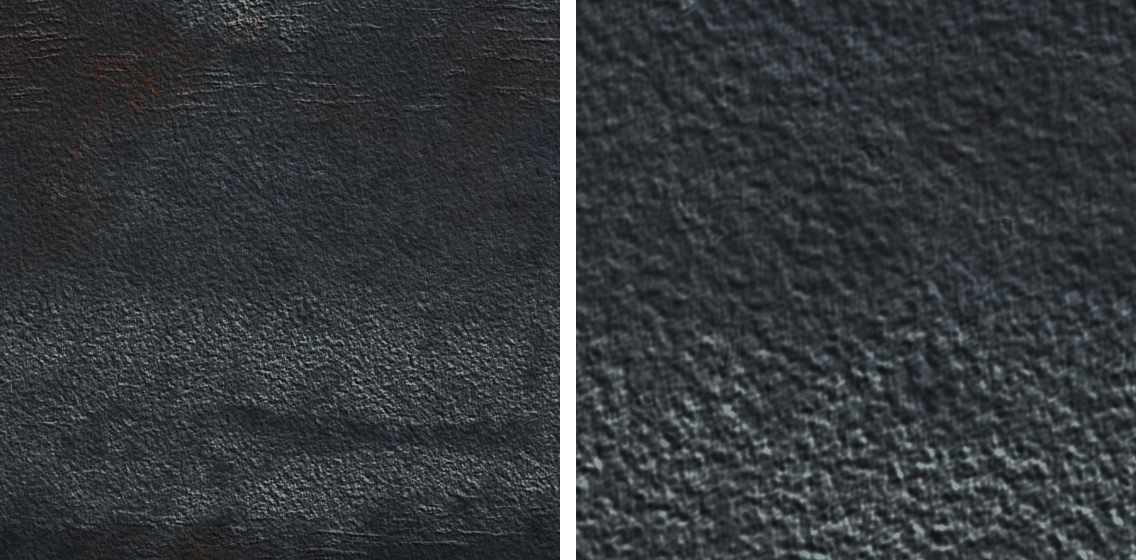
Left, the full canvas; right, a detail of the centre.
A three.js fragment shader for this texture:

```glsl
// Weathered dark slate: bluish paint with crumbly crust, scratches and rust.
// A gradient noise relief is lit from above by differencing it along the light;
// soft warped masks place the crust, the scratched strips and the stains.
varying vec2 vUv;

vec2 hash2(vec2 p) {
  vec3 q = fract(p.xyx * vec3(0.1031, 0.103, 0.0973));
  q += dot(q, q.yzx + 33.33);
  return fract((q.xx + q.yz) * q.zy);
}

float corner(vec2 cell, vec2 offset) {
  return dot(hash2(cell) * 2.0 - 1.0, offset);
}

// Gradient noise around zero.
float noise(vec2 p) {
  vec2 i = floor(p), f = fract(p), e = vec2(1, 0);
  vec2 u = f * f * f * (f * (f * 6.0 - 15.0) + 10.0);
  return mix(mix(corner(i, f), corner(i + e, f - e), u.x),
             mix(corner(i + e.yx, f - e.yx), corner(i + 1.0, f - 1.0), u.x), u.y);
}

// Octaves are turned against each other to hide the lattice.
float fbm(vec2 p) {
  float sum = 0.0, weight = 1.0;
  for (int i = 0; i < 4; i++) {
    sum += weight * noise(p);
    p = mat2(1.6, 1.2, -1.2, 1.6) * p + 17.3;
    weight *= 0.55;
  }
  return sum;
}

// Soft elliptical spot.
float spot(vec2 p, vec2 center, vec2 radius) {
  vec2 d = (p - center) / radius;
  return exp(-dot(d, d));
}

// Soft horizontal strip between two heights.
float strip(float y, float low, float high, float soft) {
  return smoothstep(low - soft, low + soft, y) * (1.0 - smoothstep(high - soft, high + soft, y));
}

// Relief: crumbly grains, ragged pits and long thin scratches.
float relief(vec2 p, float crust, float pits, float scratched) {
  mat2 turn = mat2(0.8, 0.6, -0.6, 0.8);
  float coarse = noise(turn * p * 98.0);
  float medium = noise(p * turn * 185.0 + 31.0);
  float fine = noise(p * 330.0 + 5.0);
  float grain = 0.62 * coarse + 0.42 * medium + 0.2 * fine;
  float pit = smoothstep(0.1, 0.5, noise(p * turn * 62.0 + 9.0) + 0.6 * medium + 0.3 * coarse);
  vec2 s = vec2(p.x * 6.0, p.y * 85.0 + 2.5 * noise(p * vec2(4.0, 6.0)) + 0.5 * noise(p * 45.0));
  float line = noise(s) + 0.5 * noise(s * vec2(2.7, 2.1) + 7.0) + 0.2 * medium;
  return grain * (0.4 + 0.65 * crust) - 0.32 * pits * pit
       + scratched * (0.3 * smoothstep(0.1, 0.4, line) + 0.15 * line);
}

void main() {
  vec2 p = vUv;
  float broad = fbm(p * vec2(3.0, 6.0) + 4.0);
  float mottled = fbm(p * vec2(11.0, 15.0) + 21.0);
  float speckled = fbm(p * vec2(32.0, 40.0) + 51.0);
  vec2 w = p + vec2(0.12, 0.035) * broad + vec2(0.05, 0.025) * mottled + 0.012 * speckled;

  // Crust: a wide band fading upward, a lower band, patches and a flake.
  float smoothBand = strip(w.y, 0.23, 0.268, 0.012) * strip(w.x, 0.38, 0.62, 0.08);
  smoothBand += strip(w.y, 0.195, 0.228, 0.01) * strip(w.x, 0.5, 0.95, 0.1);
  float crust = 0.55 * strip(w.y, 0.08, 0.46, 0.08);
  crust += 0.42 * spot(w, vec2(0.62, 0.36), vec2(0.3, 0.09));
  crust += 0.25 * spot(w, vec2(0.15, 0.43), vec2(0.3, 0.07));
  crust += 0.42 * spot(w, vec2(0.64, 0.155), vec2(0.28, 0.045));
  crust += 0.8 * spot(w, vec2(0.42, 0.99), vec2(0.16, 0.07));
  crust += 0.3 * spot(w, vec2(0.38, 0.68), vec2(0.28, 0.2));
  crust += 0.2 * spot(w, vec2(0.9, 0.5), vec2(0.3, 0.08));
  crust += 0.6 * spot(w, vec2(0.115, 0.67), vec2(0.022, 0.03));
  crust *= 1.0 - 0.35 * spot(w, vec2(0.08, 0.2), vec2(0.25, 0.14));
  crust *= (1.0 - 0.8 * smoothBand) * (1.0 + 0.9 * mottled + 0.8 * speckled);
  crust = clamp(crust, 0.0, 1.1);

  float scratched = strip(w.y, 0.81, 1.1, 0.05) * (1.0 - 0.4 * p.x);
  scratched += strip(w.y, -0.1, 0.12, 0.03) * (0.4 + 0.5 * p.x) + 0.35 * strip(w.y, 0.19, 0.3, 0.03);
  scratched *= smoothstep(-0.35, 0.2, broad + 0.6 * mottled);
  float pits = strip(w.y, 0.38, 0.8, 0.08) * smoothstep(-0.2, 0.35, mottled + 0.5 * speckled);

  // Light falls from above and slightly from the right.
  vec2 toLight = vec2(0.0016, 0.0028);
  float height = relief(p, crust, pits, scratched);
  float slope = height - relief(p + toLight, crust, pits, scratched);

  // Paint colour, shifting between blue and neutral grey.
  vec3 color = mix(vec3(0.152, 0.173, 0.197), vec3(0.172, 0.18, 0.19), smoothstep(-0.3, 0.3, broad));
  color *= 1.0 + 0.22 * mottled + 0.2 * speckled;
  color *= 1.0 + 0.12 * noise(p * vec2(38.0, 5.0));
  color = mix(color, vec3(0.248, 0.272, 0.278), 0.85 * min(crust, 1.0));
  color *= 1.0 - 0.12 * smoothBand - 0.2 * strip(w.y, -0.1, 0.07, 0.03);

  // Brown stains and rust, running down the upper left.
  float stain = spot(w, vec2(0.06, 0.9), vec2(0.25, 0.14))
              + 0.8 * spot(w, vec2(0.09, 0.64), vec2(0.09, 0.1))
              + 0.5 * spot(w, vec2(0.85, 0.86), vec2(0.3, 0.09));
  color = mix(color, vec3(0.155, 0.138, 0.132), 0.8 * min(stain, 1.0) * (1.0 - 0.6 * min(crust, 1.0)));
  float rust = spot(w, vec2(0.26, 0.86), vec2(0.09, 0.06))
             + 0.6 * spot(w, vec2(0.155, 0.77), vec2(0.022, 0.14))
             + 0.6 * spot(w, vec2(0.45, 0.95), vec2(0.06, 0.05))
             + 0.7 * spot(w, vec2(0.15, 0.01), vec2(0.06, 0.03))
             + 0.7 * spot(w, vec2(0.38, 0.01), vec2(0.07, 0.03));
  rust *= smoothstep(-0.3, 0.4, speckled + 0.5 * noise(p * 90.0));
  color = mix(color, vec3(0.23, 0.13, 0.088), 0.7 * min(rust, 1.0));

  // Shading is multiplicative, so lit edges glint and hollows stay dark.
  float shade = 2.5 * slope + 0.6 * height;
  gl_FragColor = vec4(color * exp(clamp(shade, -1.1, 0.85)), 1.0);
}
```
